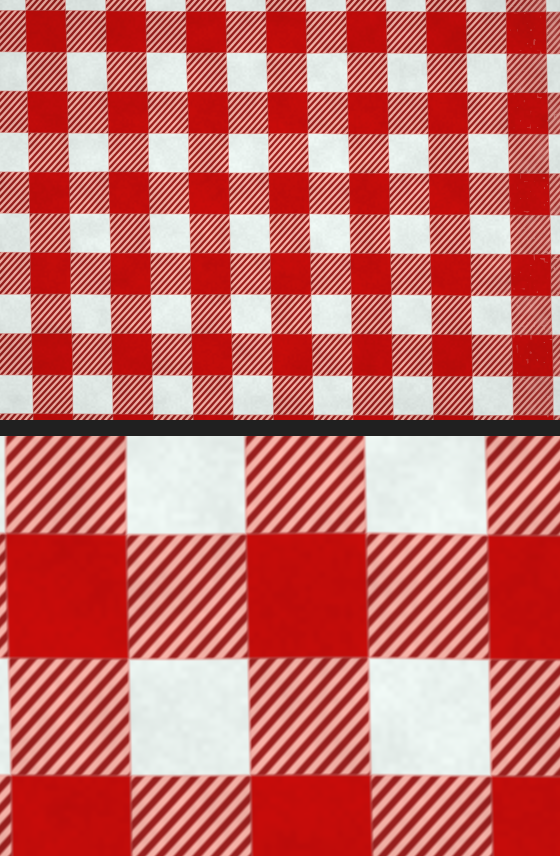
Top, the full canvas; bottom, a detail of the centre.
Give the GLSL for this pattern, as a Shadertoy shader.

```glsl
// Red and white gingham cloth: dyed warp columns cross dyed weft rows, and a
// diagonal twill decides which thread shows where only one of them is red.
// Value noise bends the weave, mottles the dye and wears the right-hand side.

// Layout, in canvas heights
const vec2 CHECK_SIZE = vec2(0.1906, 0.1920);   // one red + one white band
const vec2 BAND_CENTER = vec2(0.1269, 0.1574);  // first red column and row
const vec2 BAND_WIDTH = vec2(0.50, 0.515);      // red share of a repeat
const vec2 SKEW = vec2(0.0181, 0.003);          // lean of columns and rows
const float WARP_AMOUNT = 0.0022;
const float EDGE_SOFTNESS = 0.0021;

// Twill
const float TWILL_COUNT = 13.0;                 // diagonals per repeat
const float TWILL_SLOPE = 0.92;
const float TWILL_SOFTNESS = 0.85;
const float THREADS = 190.0;                    // threads per canvas height

// Colours
const vec3 RED = vec3(0.755, 0.045, 0.038);
const vec3 WHITE = vec3(0.895, 0.928, 0.915);
const vec3 TWILL_DARK = vec3(0.585, 0.115, 0.110);
const vec3 TWILL_LIGHT = vec3(0.935, 0.680, 0.640);
const vec3 WORN = vec3(0.88, 0.66, 0.64);

// Surface
const float MOTTLE = 0.045;
const float THREAD_GRAIN = 0.035;
const float VIGNETTE = 0.09;
const float WEAR_START = 1.12;

float hash(vec2 cell) {
    vec3 q = fract(vec3(cell.xyx) * 0.1031);
    q += dot(q, q.yzx + 33.33);
    return fract((q.x + q.y) * q.z);
}

float noise(vec2 p) {
    vec2 cell = floor(p);
    vec2 f = fract(p);
    f = f * f * (3.0 - 2.0 * f);
    float low = mix(hash(cell), hash(cell + vec2(1.0, 0.0)), f.x);
    float high = mix(hash(cell + vec2(0.0, 1.0)), hash(cell + 1.0), f.x);
    return mix(low, high, f.y);
}

// Coverage of the repeating red bands on each axis
vec2 redBands(vec2 repeats, float softness) {
    vec2 offset = abs(fract(repeats + 0.5) - 0.5);
    vec2 edge = (offset - 0.5 * BAND_WIDTH) * CHECK_SIZE;
    return 1.0 - smoothstep(vec2(-softness), vec2(softness), edge);
}

// 1 where the warp thread lies on top, 0 where the weft does
float twill(vec2 repeats, float pixel) {
    float phase = (repeats.x - TWILL_SLOPE * repeats.y) * TWILL_COUNT;
    float wave = sin(6.2831853 * phase);
    float over = smoothstep(-TWILL_SOFTNESS, TWILL_SOFTNESS, wave);
    float pixelSpan = pixel * TWILL_COUNT * 1.4 / CHECK_SIZE.x;
    return mix(over, 0.5, smoothstep(0.4, 0.8, pixelSpan));
}

void mainImage(out vec4 fragColor, in vec2 fragCoord) {
    float pixel = 1.0 / iResolution.y;
    vec2 p = fragCoord * pixel;
    float aspect = iResolution.x * pixel;

    // Slightly leaning, uneven weave
    vec2 bend = vec2(noise(p * 7.0), noise(p * 7.0 + 41.0)) - 0.5;
    vec2 cloth = p + SKEW * p.yx + WARP_AMOUNT * bend;
    vec2 repeats = (cloth - BAND_CENTER) / CHECK_SIZE;

    // Solid checks, with twill where just one thread is red
    vec2 bands = redBands(repeats, max(EDGE_SOFTNESS, pixel));
    float wear = smoothstep(WEAR_START, aspect + 0.03, p.x);
    float warpOnTop = twill(repeats, pixel);
    warpOnTop = mix(warpOnTop, 0.5, 0.3 * wear);
    float redShown = mix(bands.y, bands.x, warpOnTop);
    float halfTone = abs(bands.x - bands.y);
    vec3 solid = mix(WHITE, RED, 0.5 * (bands.x + bands.y));
    vec3 striped = mix(TWILL_LIGHT, TWILL_DARK, redShown);
    vec3 color = mix(solid, striped, halfTone);

    // Rubbed patches and pale specks
    float rubbed = smoothstep(0.45, 0.85, noise(p * 38.0));
    float specks = smoothstep(0.86, 0.96, noise(p * 125.0 + 9.0));
    float anyRed = max(bands.x, bands.y);
    float worn = wear * anyRed * (0.22 * rubbed * halfTone + 0.45 * specks);
    color = mix(color, WORN, worn);

    // Dye mottling, thread grain and light falloff
    float mottle = noise(p * 24.0) + 0.5 * noise(p * 61.0) - 0.75;
    float grain = noise(cloth * THREADS) - 0.5;
    vec2 fromCenter = p / vec2(aspect, 1.0) - 0.5;
    float light = 1.0 + MOTTLE * mottle + THREAD_GRAIN * grain;
    light *= 1.02 - 2.0 * VIGNETTE * dot(fromCenter, fromCenter);
    fragColor = vec4(clamp(color * light, 0.0, 1.0), 1.0);
}
```
